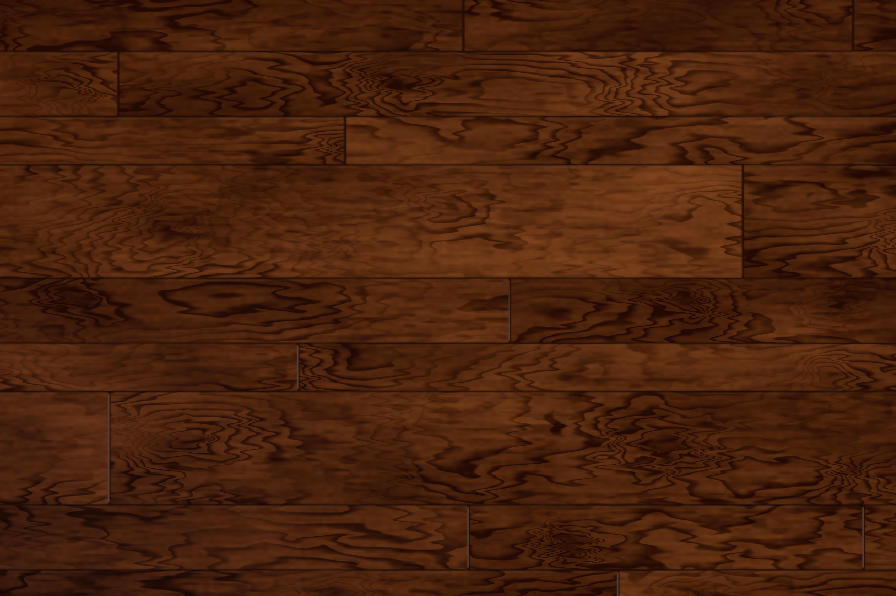
A Shadertoy shader for this texture:

```glsl
const float PERIOD = 0.3804;     // one wide, one medium and one narrow row
const float ROW_OFFSET = 0.104;  // part of the first row above the canvas
const vec3 DARK = vec3(0.14, 0.036, 0.013);
const vec3 MIDDLE = vec3(0.285, 0.127, 0.037);
const vec3 LIGHT = vec3(0.46, 0.24, 0.1);
const vec3 SHEEN = vec3(0.34, 0.17, 0.11);
const vec3 BEVEL = vec3(0.42, 0.33, 0.27);
const vec3 GAP = vec3(0.11, 0.032, 0.014);

// End joints of each row, as fractions of the width; 2 lies off the canvas
const vec2 JOINTS[9] = vec2[9](
    vec2(0.517, 0.952), vec2(0.132, 2.0), vec2(0.385, 2.0),
    vec2(0.829, 2.0), vec2(0.569, 2.0), vec2(0.333, 2.0),
    vec2(0.122, 2.0), vec2(0.523, 0.964), vec2(0.690, 2.0));

float hash(vec2 p) {
    vec3 q = fract(vec3(p.xyx) * 0.1031);
    q += dot(q, q.yzx + 33.33);
    return fract((q.x + q.y) * q.z);
}

float noise(vec2 p) {
    vec2 i = floor(p), f = fract(p);
    f = f * f * (3.0 - 2.0 * f);
    return mix(mix(hash(i), hash(i + vec2(1, 0)), f.x),
               mix(hash(i + vec2(0, 1)), hash(i + vec2(1, 1)), f.x), f.y);
}

float fbm(vec2 p) {
    float sum = 0.0, amp = 0.5;
    for (int i = 0; i < 4; i++) {
        sum += amp * noise(p);
        p = p * 2.03 + 17.1;
        amp *= 0.5;
    }
    return sum / 0.9375;
}

// Row index, top edge and height for a depth measured from the canvas top
vec3 plankRow(float depth) {
    float y = (depth + ROW_OFFSET) / PERIOD;
    float f = fract(y), group = floor(y);
    vec3 row = f < 0.5 ? vec3(0.0, 0.0, 0.5)
             : f < 0.787 ? vec3(1.0, 0.5, 0.287) : vec3(2.0, 0.787, 0.213);
    return vec3(row.x + 3.0 * group,
                (row.y + group) * PERIOD - ROW_OFFSET, row.z * PERIOD);
}

// x: bend of the rings, y: darkness of the core
vec2 knots(vec2 p, float middle, float height, float seed) {
    const float spacing = 0.42;
    vec2 sum = vec2(0.0);
    float radius = 0.025 + 0.22 * height;
    for (int i = -1; i <= 1; i++) {
        float cell = floor(p.x / spacing) + float(i);
        float h = hash(vec2(cell + 40.0, seed));
        float present = step(0.6, h);
        vec2 centre = vec2((cell + 0.2 + 0.6 * fract(h * 17.0)) * spacing,
                           middle + (fract(h * 53.0) - 0.5) * 0.5 * height);
        vec2 d = (p - centre) * vec2(0.75, 1.2) / radius;
        d += 0.5 * (vec2(noise(p * 30.0), noise(p * 30.0 + 9.0)) - 0.5);
        float r2 = dot(d, d);
        sum += present * vec2(exp(-r2 * 1.2), exp(-r2 * 10.0) * fract(h * 91.0));
    }
    return sum;
}

// Tone of the wood: 0 is dark, 1 is light
float woodTone(vec2 p, vec3 row, float seed) {
    vec2 offset = vec2(seed * 3.7, seed * 1.3);
    vec2 q = p + offset;

    // Each fibre slips sideways, which frays the rings into points
    float slip = noise(q * vec2(9.0, 125.0)) + 0.6 * noise(q * vec2(30.0, 165.0)) - 0.8;
    vec2 s = p + vec2(0.042 * slip, 0.0);
    vec2 knot = knots(s, row.y + 0.5 * row.z, row.z, seed);
    s += offset;

    // Contours of a smooth stretched field
    float rings = s.y * 22.0 + 10.0 * noise(s * vec2(2.4, 6.5));
    rings += 4.0 * noise(s * vec2(7.0, 13.0) + 5.0) + 4.0 * knot.x;
    rings += 1.1 * noise(s * vec2(20.0, 34.0));
    float w = fract(rings);
    float line = smoothstep(0.42, 0.86, w) * (1.0 - smoothstep(0.86, 0.99, w));
    line *= 0.3 + 0.8 * smoothstep(0.3, 0.72, noise(q * vec2(5.0, 15.0) + 31.0));

    // Short dark pores between the rings
    float pores = smoothstep(0.55, 0.85, noise(q * vec2(34.0, 175.0) + 3.0));
    pores *= smoothstep(0.3, 0.7, noise(q * vec2(6.0, 20.0) + 57.0));

    float tone = 0.675 + 0.2 * (hash(vec2(seed, 8.0)) - 0.5);
    tone += 0.8 * (fbm(q * vec2(3.0, 8.0) + 70.0) - 0.5);
    tone += 0.2 * (noise(q * vec2(20.0, 165.0)) - 0.5);
    tone += 0.12 * (noise(q * vec2(110.0, 170.0)) - 0.5);
    return tone - 0.48 * line - 0.2 * pores - 0.12 * knot.x - 0.5 * knot.y;
}

vec3 woodColor(float tone) {
    return tone < 0.5 ? mix(DARK, MIDDLE, clamp(tone * 2.0, 0.0, 1.0))
                      : mix(MIDDLE, LIGHT, min(tone * 2.0 - 1.0, 1.2));
}

float stroke(float d, float halfWidth, float blur) {
    return 1.0 - smoothstep(halfWidth - blur, halfWidth + blur, abs(d));
}

void mainImage(out vec4 fragColor, in vec2 fragCoord) {
    vec2 uv = fragCoord / iResolution.xy;
    float aspect = iResolution.x / iResolution.y;
    float blur = 0.75 / iResolution.y;
    vec2 p = vec2(uv.x * aspect, 1.0 - uv.y);

    // Plank under this point
    vec3 row = plankRow(p.y);
    vec2 joints = JOINTS[clamp(int(row.x), 0, 8)];
    float seed = row.x * 3.0 + step(joints.x, uv.x) + step(joints.y, uv.x) + 5.0;

    // Wood under soft light from the centre right
    vec2 fromLight = (uv - vec2(0.6, 0.48)) * vec2(1.0, 0.9);
    float tone = woodTone(p, row, seed) + 0.07 - 0.7 * dot(fromLight, fromLight);
    vec3 color = woodColor(tone);
    float sheen = (1.0 - smoothstep(0.0, 0.7, uv.x)) * (1.0 - smoothstep(0.1, 0.75, uv.y));
    color = mix(color, SHEEN * (0.4 + 1.1 * tone), 0.4 * sheen);

    // Long seams with a worn lower bevel
    float below = p.y - row.y;
    float seam = min(below, row.z - below);
    float wear = noise(vec2(p.x * 9.0, row.x * 7.0));
    color *= 1.0 - 0.12 * (1.0 - smoothstep(0.0, 0.006, seam));
    color = mix(color, BEVEL, 0.2 * wear * stroke(below - 0.0035, 0.0012, blur));
    color = mix(color, GAP, (0.4 + 0.5 * wear) * stroke(seam, 0.0011, blur));

    // End joints, catching more light lower down
    vec2 toJoint = (uv.x - joints) * aspect;
    float end = abs(toJoint.x) < abs(toJoint.y) ? toJoint.x : toJoint.y;
    float glint = 0.06 + 0.64 * (1.0 - smoothstep(0.42, 0.62, uv.y));
    color = mix(color, GAP, 0.8 * stroke(end, 0.0022, blur));
    color = mix(color, BEVEL, glint * stroke(end + 0.001, 0.0014, blur)
                              * smoothstep(0.002, 0.006, seam));

    fragColor = vec4(color, 1.0);
}
```
